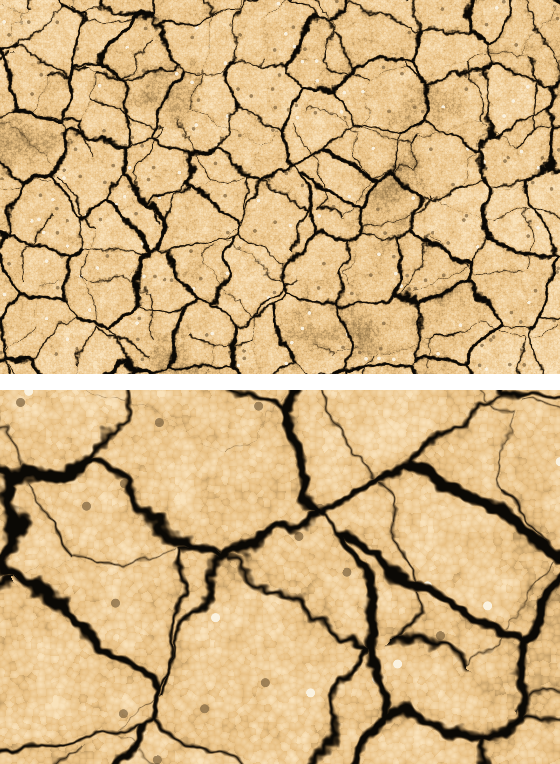
Top, the full canvas; bottom, a detail of the centre.
Give the GLSL for this texture, as a Shadertoy shader.

```glsl
// Sun-baked cracked clay: jagged dark fissures between grainy, sandy plates.

float hash(vec2 p) {
    vec3 q = fract(p.xyx * vec3(0.1031, 0.1030, 0.0973));
    q += dot(q, q.yzx + 33.33);
    return fract((q.x + q.y) * q.z);
}

vec2 seedPoint(vec2 cell) {
    return 0.08 + 0.84 * vec2(hash(cell + 7.3), hash(cell + 91.7));
}

// Layered, rotated sines, roughly -1 to 1
float waves(vec2 p) {
    float sum = 0.0, amp = 0.5;
    for (int i = 0; i < 6; i++) {
        p = mat2(0.8, 0.6, -0.6, 0.8) * p * 1.9 + 1.7;
        sum += amp * sin(p.x + 1.3 * sin(p.y));
        amp *= 0.56;
    }
    return sum;
}

// Cellular noise: distance to the nearest grain and its random value
vec2 grains(vec2 p) {
    vec2 cell = floor(p), f = fract(p);
    vec2 best = vec2(9.0, 0.0);
    for (int y = -1; y <= 1; y++)
    for (int x = -1; x <= 1; x++) {
        vec2 o = vec2(x, y);
        float d = length(o + seedPoint(cell + o) - f);
        if (d < best.x) best = vec2(d, hash(cell + o + 17.0));
    }
    return best;
}

// Signed distance to cell borders; each border has its own half width,
// and a negative half width hides that border. z and y hold the plate id.
vec3 cracks(vec2 p, float thin, float wide) {
    vec2 cell = floor(p), f = fract(p);
    vec2 home = vec2(0.0), toHome = vec2(9.0);
    for (int y = -1; y <= 1; y++)
    for (int x = -1; x <= 1; x++) {
        vec2 o = vec2(x, y);
        vec2 r = o + seedPoint(cell + o) - f;
        if (dot(r, r) < dot(toHome, toHome)) { toHome = r; home = o; }
    }
    float nearest = 9.0;
    for (int y = -2; y <= 2; y++)
    for (int x = -2; x <= 2; x++) {
        vec2 o = home + vec2(x, y);
        vec2 r = o + seedPoint(cell + o) - f;
        vec2 across = r - toHome;
        if (dot(across, across) < 0.0001) continue;
        float d = dot(0.5 * (r + toHome), normalize(across));
        float h = hash(2.0 * cell + home + o + 5.0);
        nearest = min(nearest, d - mix(thin, wide, h));
    }
    return vec3(nearest, cell + home);
}

void mainImage(out vec4 fragColor, in vec2 fragCoord) {
    vec2 uv = fragCoord / iResolution.y;
    float px = 1.0 / iResolution.y;

    // Crack network: wide fissures plus broken hairlines
    vec2 bent = uv + 0.021 * vec2(waves(uv * 12.0), waves(uv * 12.0 + 40.0));
    vec3 plate = cracks(bent * 6.3 + 3.0, 0.003, 0.037);
    float fissure = plate.x / 6.3 - 0.0016 * waves(uv * 6.0 + 9.0);
    float hairline = cracks(bent * 6.8 + 50.4, -0.034, 0.014).x / 6.8
                   + 0.0012 * waves(uv * 9.0 + 20.0);
    float edge = min(fissure, hairline);

    // Clay tone: broad stains, mottling and fine grit
    vec2 grit = grains(uv * 165.0);
    vec2 crumbs = grains(uv * 62.0 + 30.0);
    float stain = waves(uv * 4.0 + 13.0);
    float tone = 0.84 + 0.16 * stain + 0.24 * waves(uv * 34.0);
    tone += 0.22 * (hash(plate.yz) - 0.5);
    tone += 0.45 * (grit.y - 0.5) + 0.6 * (0.45 - grit.x);
    tone += 0.4 * (crumbs.x - 0.5);
    tone -= 0.5 * smoothstep(0.3, 1.0, -stain);
    tone -= 0.3 * (1.0 - smoothstep(0.0, 0.014, edge));
    tone = clamp(tone, -0.5, 1.35);

    vec3 shade = vec3(0.75, 0.61, 0.40);
    vec3 sand = vec3(0.91, 0.75, 0.51);
    vec3 pale = vec3(0.95, 0.83, 0.64);
    vec3 color = tone < 0.5 ? mix(shade, sand, tone * 2.0)
                            : mix(sand, pale, tone * 2.0 - 1.0);

    // Sparse white chips and dark pits
    float chip = 1.0 - smoothstep(0.22, 0.22 + 62.0 * px, crumbs.x);
    color = mix(color, vec3(0.98, 0.95, 0.88), chip * step(0.985, crumbs.y));
    color = mix(color, vec3(0.49, 0.39, 0.25), 0.7 * chip * step(crumbs.y, 0.025));

    // Crumbling brown rim, then the black depth
    float rim = smoothstep(-0.0005, 0.0022 + px * 0.5, edge);
    float depth = smoothstep(-0.0016 - px * 0.3, 0.0006 + px * 0.3, edge);
    vec3 brown = vec3(0.34, 0.26, 0.15);
    color = mix(mix(vec3(0.045, 0.035, 0.018), brown, depth), color, rim);

    fragColor = vec4(color, 1.0);
}
```
